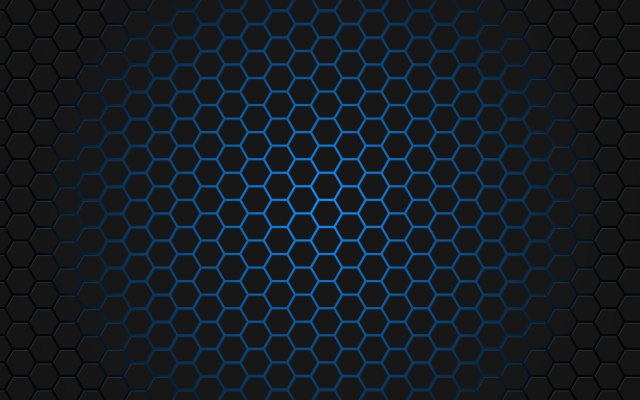
Write a WebGL 2 fragment shader that draws this pattern.

```glsl
#version 300 es
precision highp float;
// Dark hexagonal tiles with bevelled rims over a blue light that fades outward.

uniform vec2 u_resolution;
out vec4 outColor;

// Lengths are in canvas heights; rim widths are in tile heights.
const vec2 TILE_CENTER = vec2(0.7573, 0.6359);
const vec2 TILE_STEP = vec2(0.05885, 0.06771);   // column and row spacing
const float GROOVE = 0.040;                      // half width of the gap
const float BEVEL = 0.038;                       // width of the lit rim
const vec2 LIGHT_CENTER = vec2(0.802, 0.492);
const float LIGHT_RADIUS = 0.72;
const float LIGHT_FALLOFF = 0.9;

const vec3 TILE_COLOR = vec3(0.092);
const vec3 GROOVE_COLOR = vec3(0.012, 0.018, 0.026);
const vec3 LIGHT_COLOR = vec3(0.065, 0.565, 1.0);
const vec3 BEVEL_COLOR = vec3(0.165, 0.200, 0.235);

const float HALF_SQRT3 = 0.8660254;

// Offset from the center of the nearest flat-topped hexagon of height 1.
vec2 hexOffset(vec2 p) {
    vec2 period = vec2(2.0 * HALF_SQRT3, 1.0);
    vec2 a = mod(p + 0.5 * period, period) - 0.5 * period;
    vec2 b = mod(p, period) - 0.5 * period;
    return dot(a, a) < dot(b, b) ? a : b;
}

// Coverage of the region where d is negative, smoothed over one pixel.
float coverage(float d, float pixel) {
    return clamp(0.5 - d / pixel, 0.0, 1.0);
}

void main() {
    vec2 p = gl_FragCoord.xy / u_resolution.y;
    float pixel = 1.0 / (u_resolution.y * TILE_STEP.y);

    // Distances to the tile edge, and to its top and upper-left sides only
    vec2 h = hexOffset((p - TILE_CENTER) / TILE_STEP * vec2(HALF_SQRT3, 1.0));
    vec2 slant = vec2(HALF_SQRT3, 0.5);
    float edge = 0.5 - max(abs(h.y), dot(abs(h), slant));
    float litEdge = 0.5 - max(h.y, dot(h, slant * vec2(-1.0, 1.0)));

    // Radial light showing through the grooves
    float r = length(p - LIGHT_CENTER);
    float glow = pow(max(1.0 - r / LIGHT_RADIUS, 0.0), LIGHT_FALLOFF);
    vec3 groove = mix(GROOVE_COLOR, LIGHT_COLOR, glow);

    // Tile face, darker toward the sides, with a rim that catches the light
    vec3 tile = TILE_COLOR * (1.0 - 0.12 * smoothstep(0.5, 0.95, r));
    float rim = coverage(litEdge - GROOVE - BEVEL, pixel);
    vec3 rimColor = mix(BEVEL_COLOR, LIGHT_COLOR * 0.42, smoothstep(0.0, 0.45, glow));
    tile = mix(tile, rimColor, rim * mix(0.75, 0.25, smoothstep(0.2, 0.7, glow)));

    outColor = vec4(mix(tile, groove, coverage(edge - GROOVE, pixel)), 1.0);
}
```
